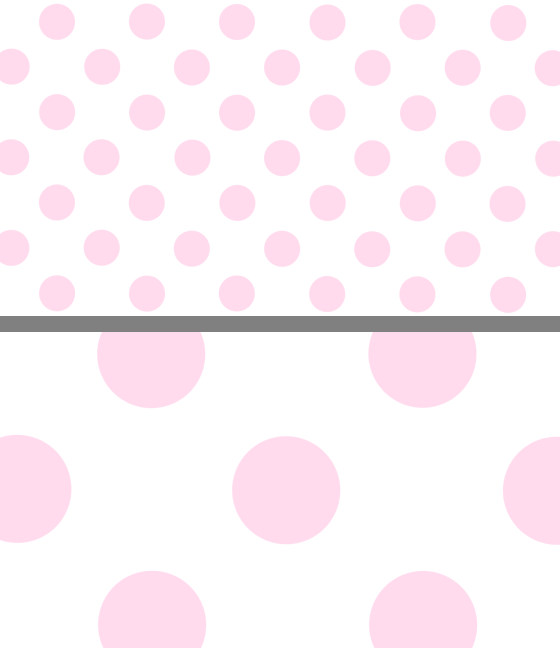
Top: the whole. Bottom: its middle third, enlarged.
This pattern is drawn by a Shadertoy shader. Its source:

```glsl
// Staggered rows of soft pink polka dots on white, with slight hand-placed drift.
// Lengths are fractions of the canvas height.
#define PITCH vec2(0.2855, 0.1434)
#define FIRST_DOT vec2(0.1797, 0.0674)
#define DOT_RADIUS 0.0570
#define ROW_TILT 0.0026
#define JITTER 0.0014
#define PAPER vec3(1.0, 1.0, 1.0)
#define PINK vec3(1.0, 0.86, 0.93)

// Two pseudo-random values in 0..1 per grid cell
vec2 hash22(vec2 cell) {
    vec3 q = fract(cell.xyx * vec3(0.1031, 0.1030, 0.0973));
    q += dot(q, q.yzx + 33.33);
    return fract((q.xx + q.yz) * q.zy);
}

// Signed distance to the dot of the nearest cell in a half-drop grid
float dotDistance(vec2 p) {
    float row = floor(p.y / PITCH.y + 0.5);
    float stagger = 0.5 * mod(row, 2.0);
    float column = floor(p.x / PITCH.x - stagger + 0.5);
    vec2 center = vec2(column + stagger, row) * PITCH;
    center += (hash22(vec2(column, row) + 17.0) * 2.0 - 1.0) * JITTER;
    return length(p - center) - DOT_RADIUS;
}

void mainImage(out vec4 fragColor, in vec2 fragCoord) {
    // Measure down from the top left, with rows sinking slightly to the right
    vec2 p = vec2(fragCoord.x, iResolution.y - fragCoord.y) / iResolution.y;
    p.y -= ROW_TILT * p.x;

    float pixel = 1.0 / iResolution.y;
    float edge = dotDistance(p - FIRST_DOT);
    float coverage = 1.0 - smoothstep(-0.75 * pixel, 0.75 * pixel, edge);
    fragColor = vec4(mix(PAPER, PINK, coverage), 1.0);
}
```
